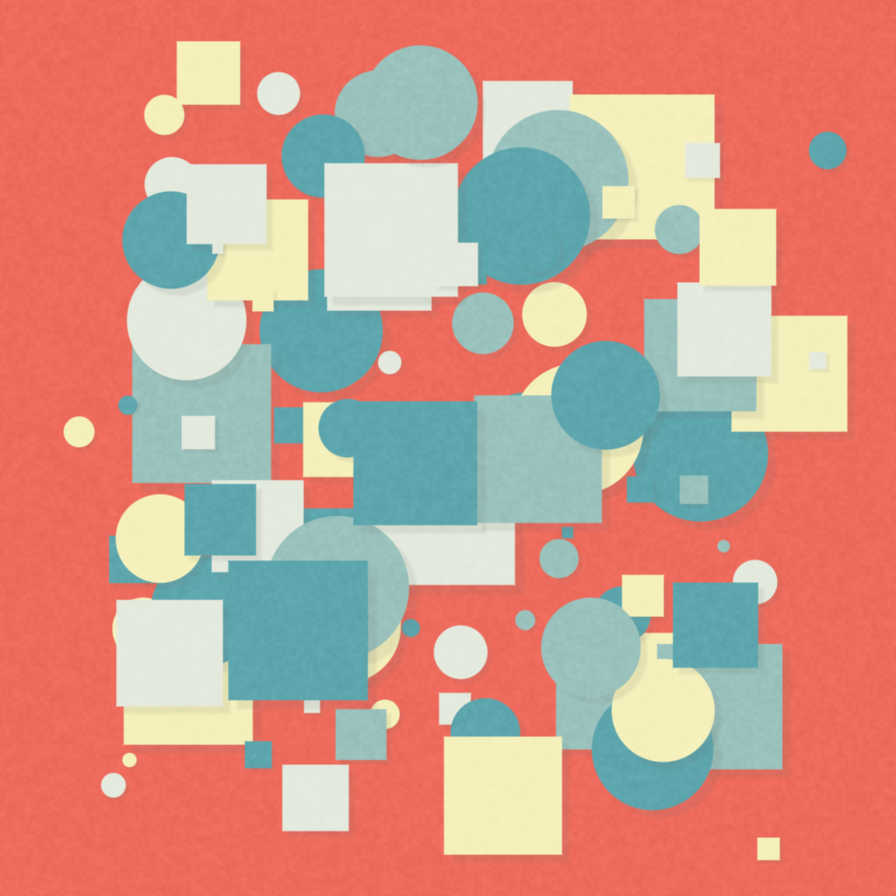
This background is drawn by a three.js fragment shader. Its source:

```glsl
varying vec2 vUv;

const int SHAPE_COUNT = 100;
const float MIN_HALF = 0.006;         // half width of the smallest shape
const float MAX_HALF = 0.083;         // half width of the largest shape
const float SIZE_BIAS = 1.3;          // above 1 favours small shapes
const float SMALL_SPREAD = 0.94;      // extent over which small shapes scatter
const float LARGE_SPREAD = 0.69;      // large shapes gather nearer the middle
const float JITTER = 0.10;
const float EDGE = 0.0013;
const float SHADOW_EDGE = 0.003;
const float SHADOW_STRENGTH = 0.12;
const float GRAIN_CELLS = 256.0;
const float GRAIN_STRENGTH = 0.045;

const vec3 CORAL = vec3(0.932, 0.420, 0.362);
const vec3 TEAL = vec3(0.365, 0.650, 0.680);
const vec3 PALE_TEAL = vec3(0.605, 0.760, 0.740);
const vec3 CREAM = vec3(0.960, 0.943, 0.735);
const vec3 OFF_WHITE = vec3(0.893, 0.916, 0.867);
const vec3 SHADOW = vec3(0.42, 0.43, 0.40);

float hash(vec2 p) {
  vec3 q = fract(vec3(p.xyx) * 0.1031);
  q += dot(q, q.yzx + 33.33);
  return fract((q.x + q.y) * q.z);
}

// Value noise that repeats after a whole number of cells
float wrappedNoise(vec2 uv, float cells) {
  vec2 p = uv * cells;
  vec2 cell = floor(p);
  vec2 f = fract(p);
  f = f * f * (3.0 - 2.0 * f);
  vec2 a = mod(cell, cells);
  vec2 b = mod(cell + 1.0, cells);
  return mix(mix(hash(a), hash(vec2(b.x, a.y)), f.x),
             mix(hash(vec2(a.x, b.y)), hash(b), f.x), f.y);
}

// Shortest offset between two points on the repeating canvas
vec2 wrapOffset(vec2 d) {
  return fract(d + 0.5) - 0.5;
}

float shapeDistance(vec2 p, float halfSize, bool isCircle) {
  vec2 q = abs(p);
  return (isCircle ? length(q) : max(q.x, q.y)) - halfSize;
}

vec3 paperColor(float pick) {
  if (pick < 0.30) return TEAL;
  if (pick < 0.50) return PALE_TEAL;
  if (pick < 0.75) return CREAM;
  return OFF_WHITE;
}

void main() {
  vec3 color = CORAL;

  // Cut paper shapes, stacked from back to front
  for (int i = 0; i < SHAPE_COUNT; i++) {
    float id = float(i) + 1.0;
    float sizeRank = pow(fract(id * 0.61803), SIZE_BIAS);
    float halfSize = mix(MIN_HALF, MAX_HALF, sizeRank);
    bool isCircle = hash(vec2(id, 17.0)) < 0.5;

    // Evenly spread sequence, loosened by random jitter
    vec2 place = fract(id * vec2(0.75488, 0.56984)) - 0.5;
    vec2 jitter = vec2(hash(vec2(id, 41.0)), hash(vec2(id, 73.0))) - 0.5;
    vec2 center = 0.5 + place * mix(SMALL_SPREAD, LARGE_SPREAD, sqrt(sizeRank))
                + jitter * JITTER;
    vec2 p = wrapOffset(vUv - center);

    // Shadow falls to the lower right
    vec2 drop = vec2(1.0, -1.0) * (0.002 + 0.10 * halfSize);
    float shadowDist = shapeDistance(p - drop, halfSize, isCircle);
    float shade = 1.0 - smoothstep(-SHADOW_EDGE, SHADOW_EDGE, shadowDist);
    color = mix(color, SHADOW, SHADOW_STRENGTH * shade);

    float dist = shapeDistance(p, halfSize, isCircle);
    float cover = 1.0 - smoothstep(-EDGE, EDGE, dist);
    color = mix(color, paperColor(fract(id * 0.41421)), cover);
  }

  // Paper grain, fainter on the light papers
  float grain = 0.6 * wrappedNoise(vUv, GRAIN_CELLS)
              + 0.4 * wrappedNoise(vUv, GRAIN_CELLS * 0.5) - 0.5;
  float lightness = dot(color, vec3(0.3, 0.6, 0.1));
  color += grain * GRAIN_STRENGTH * mix(1.0, 0.35, smoothstep(0.7, 0.9, lightness));

  gl_FragColor = vec4(color, 1.0);
}
```
